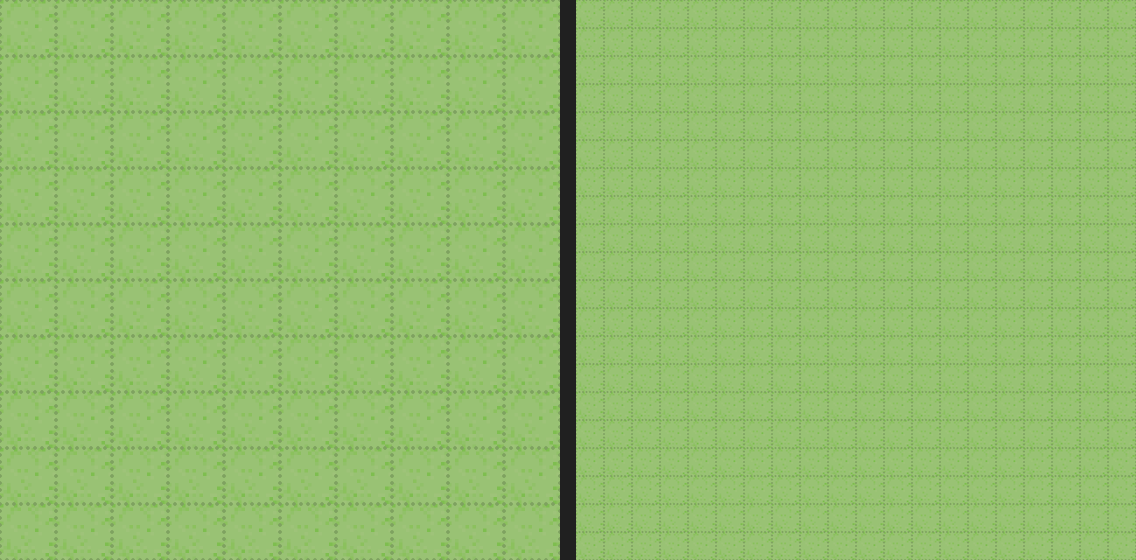
Left: one tile. Right: repeated 2 by 2.
A Shadertoy shader for this pattern:

```glsl
// Ten by ten identical squares of mottled grass, parted by dotted lines.
// Each square is a 16 x 16 grid of blocks toned by a hash; the dots sit on
// a lattice of eight per side, kept only where they fall on a square's edge.

float hash(ivec2 block) {
    uint h = uint(block.x) * 374761393u + uint(block.y) * 668265263u + 1013u;
    h = (h ^ (h >> 13)) * 1274126177u;
    h = (h ^ (h >> 15)) * 2246822519u;
    return float((h ^ (h >> 16)) & 65535u) / 65536.0;
}

// Colour of the block under p; the block index wraps with every square.
vec3 grass(vec2 p) {
    ivec2 block = ivec2(floor(fract(p) * 16.0));
    // Speckles thin out around the middle rows.
    float density = 1.0 + 0.45 * cos(6.2831853 * (float(block.y) + 0.5) / 16.0);
    float rank = hash(block) / density;
    vec3 color = vec3(0.600, 0.760, 0.453);
    if (rank < 0.047) color = vec3(0.495, 0.745, 0.310);
    else if (rank < 0.125) color = vec3(0.545, 0.755, 0.365);
    else if (rank < 0.205) color = vec3(0.570, 0.755, 0.410);
    else if (rank < 0.260) color = vec3(0.620, 0.765, 0.475);
    return color;
}

// Distance from p to the rim of the nearest dot on a square's edge.
float dottedGrid(vec2 p) {
    vec2 node = round(p * 8.0);
    vec2 onLine = mod(node, 8.0);
    float rim = length(p - node / 8.0) - 0.0325;
    return min(onLine.x, onLine.y) < 0.5 ? rim : 1.0;
}

void mainImage(out vec4 fragColor, in vec2 fragCoord) {
    vec2 scale = 10.0 / iResolution.xy;
    float pixel = max(scale.x, scale.y);

    // Average 4 x 4 samples to soften the block edges.
    vec3 color = vec3(0.0);
    for (int i = 0; i < 16; i++) {
        vec2 offset = (vec2(i % 4, i / 4) - 1.5) / 4.0;
        color += grass((fragCoord + offset) * scale) / 16.0;
    }

    float dots = 1.0 - smoothstep(-0.5 * pixel, 0.5 * pixel, dottedGrid(fragCoord * scale));
    color = mix(color, vec3(0.495, 0.635, 0.375), dots);
    fragColor = vec4(color, 1.0);
}
```
